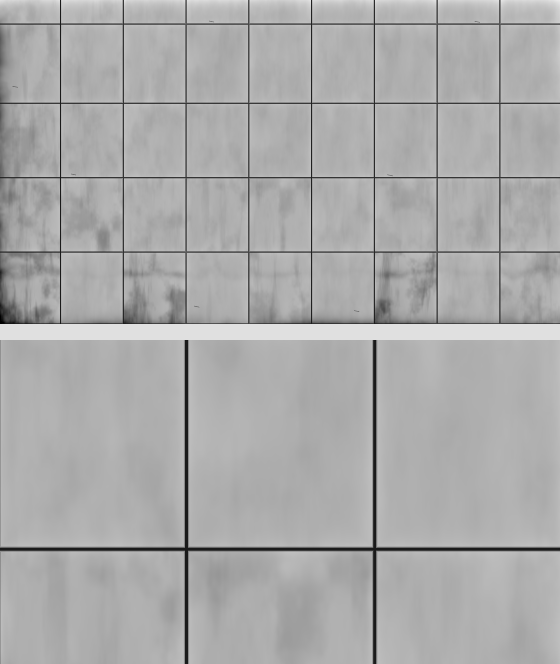
Top, the full canvas; bottom, a detail of the centre.
Reproduce this texture procedurally as a Shadertoy shader.

```glsl
// Wall of grey concrete panels with thin dark joints, pale rims and grime at the left and foot.

const float ASPECT = 1.73;             // canvas width in units of its height
const float FIRST_JOINT = 0.187;       // x of the first vertical joint
const float PITCH = 0.1939;            // width of one panel
const int ROWS = 5;
const float ROW_Y[6] = float[6](0.0, 0.222, 0.4515, 0.6813, 0.9257, 1.155);
const float FOOT_GRIME[9] = float[9](1.0, 0.12, 0.85, 0.2, 0.4, 0.1, 0.9, 0.15, 0.45);

const float JOINT_HALF_WIDTH = 0.0017;
const float RIM_WIDTH = 0.005;
const float RIM_GAIN = 0.045;
const float MOTTLE_GAIN = 0.035;
const float GRIME_GAIN = 0.36;
const float MARK_CHANCE = 0.2;

const vec3 CONCRETE = vec3(0.69);
const vec3 JOINT = vec3(0.10);
const vec3 MARK = vec3(0.28);

float hash(vec2 p) {
    vec3 q = fract(vec3(p.xyx) * 0.1031);
    q += dot(q, q.yzx + 33.33);
    return fract((q.x + q.y) * q.z);
}

float noise(vec2 p) {
    vec2 i = floor(p), f = fract(p);
    f = f * f * (3.0 - 2.0 * f);
    return mix(mix(hash(i), hash(i + vec2(1, 0)), f.x),
               mix(hash(i + vec2(0, 1)), hash(i + vec2(1, 1)), f.x), f.y);
}

float fbm(vec2 p) {
    float sum = 0.0, gain = 0.53;
    for (int i = 0; i < 4; i++) {
        sum += gain * noise(p);
        p = p * 2.03 + 17.1;
        gain *= 0.5;
    }
    return sum;
}

// Amount of dirt on a panel; q is the position inside it, from 0 to 1
float grime(vec2 q, vec2 cell, vec2 seed) {
    int column = clamp(int(cell.x), 0, 8);
    bool foot = cell.y < 0.5;
    float fade = exp(-0.75 * cell.x - 0.25 * cell.y);
    float amount = foot ? FOOT_GRIME[column]
                        : 0.10 + 0.55 * fade + 0.22 * hash(cell + 4.7) * step(cell.y, 1.5);

    float blotch = smoothstep(0.42, 0.82, fbm(q * vec2(4.0, 3.4) + seed));
    float streak = smoothstep(0.48, 0.85, fbm(q * vec2(8.0, 1.5) + seed + 31.0));
    float dirt = amount * (0.6 * blotch + 0.45 * streak);

    // Damp band and dark lower corner on the foot panels
    if (foot) {
        float bandY = 0.72 + 0.14 * (noise(q * 4.0 + seed) - 0.5);
        float band = exp(-pow((q.y - bandY) / 0.055, 2.0));
        float corner = exp(-dot(q, q) * 7.0);
        float patchy = fbm(q * 6.0 + seed + 9.0);
        dirt += amount * patchy * (0.65 * band + 0.8 * corner);
    }
    return dirt;
}

void mainImage(out vec4 fragColor, in vec2 fragCoord) {
    vec2 p = fragCoord / iResolution.xy * vec2(ASPECT, 1.0);
    float pixel = 1.0 / iResolution.y;

    // Panel index, local position and distance to the joints
    float u = (p.x - FIRST_JOINT) / PITCH;
    int row = 0;
    for (int i = 1; i < ROWS; i++) row += int(p.y >= ROW_Y[i]);
    float low = ROW_Y[row], high = ROW_Y[row + 1];
    vec2 cell = vec2(floor(u) + 1.0, float(row));
    vec2 q = vec2(fract(u), (p.y - low) / (high - low));
    vec2 edge = vec2(min(q.x, 1.0 - q.x) * PITCH, min(p.y - low, high - p.y));
    float d = min(edge.x, edge.y);
    vec2 seed = 40.0 * vec2(hash(cell + 1.3), hash(cell + 8.9));

    // Concrete: panel tone, soft vertical mottle and paler borders
    float tone = 0.018 * (hash(cell + 2.1) - 0.5);
    tone += MOTTLE_GAIN * 2.0 * (fbm(q * vec2(5.0, 2.2) + seed) - 0.5);
    tone += 0.035 * exp(-d / 0.018) + RIM_GAIN * exp(-d / RIM_WIDTH);

    // Light from the top and right edges of the wall
    tone += 0.16 * exp(-(1.0 - p.y) / 0.022);
    tone += 0.07 * exp(-(ASPECT - p.x) / 0.025) * smoothstep(0.5, 0.9, p.y);

    // Grime on panels, then soot along the left and bottom edges
    tone -= GRIME_GAIN * grime(q, cell, seed);
    float soot = fbm(p * vec2(9.0, 11.0) + 5.0);
    tone -= 0.55 * soot * exp(-p.x / 0.022) * smoothstep(1.0, 0.85, p.y);
    tone -= 0.60 * soot * exp(-p.y / 0.012);
    vec3 color = CONCRETE + tone;

    // Occasional short scratch, usually close to a joint
    vec2 center = vec2(0.15 + 0.7 * hash(cell + 5.5), 0.03 + 0.5 * pow(hash(cell + 6.6), 4.0));
    vec2 offset = (q - center) * vec2(PITCH, high - low);
    offset.y += 0.2 * offset.x;
    float scratch = length(vec2(max(abs(offset.x) - 0.007, 0.0), offset.y)) - 0.001;
    float present = step(hash(cell + 3.7), MARK_CHANCE);
    color = mix(color, MARK, 0.7 * present * clamp(0.5 - scratch / pixel, 0.0, 1.0));

    // Joints, with a faint shadow softening their sides
    float line = clamp(0.5 + (JOINT_HALF_WIDTH - d) / pixel, 0.0, 1.0);
    float shadow = 0.35 * (1.0 - smoothstep(JOINT_HALF_WIDTH, 2.0 * JOINT_HALF_WIDTH, d));
    color = mix(color, JOINT, max(line, shadow));

    fragColor = vec4(clamp(color, 0.0, 1.0), 1.0);
}
```
